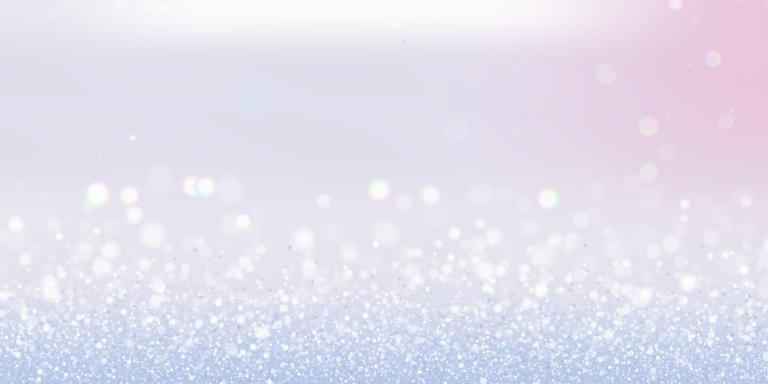
Give the GLSL for this background, as a Shadertoy shader.

```glsl
// Pastel glitter floor with soft bokeh under a lilac and pink haze.
#define BLUE vec3(0.71, 0.78, 0.91)
#define PALE vec3(0.895, 0.89, 0.935)
#define LILAC vec3(0.885, 0.872, 0.928)
#define PINK vec3(0.915, 0.775, 0.870)
#define SHADE vec3(0.60, 0.68, 0.85)
#define GLITTER_LAYERS 8
#define LARGEST_CELL 0.09
#define CELL_SHRINK 0.09
#define GLITTER_DENSITY 0.72
#define IRIDESCENCE 0.16

vec3 hash3(vec2 p) {
    vec3 q = fract(vec3(p.xyx) * vec3(0.1031, 0.1030, 0.0973));
    q += dot(q, q.yxz + 33.33);
    return fract((q.xxy + q.yzz) * q.zyx);
}

float bell(float x, float center, float width) {
    float d = (x - center) / width;
    return exp(-d * d);
}

// Lens disc: rgb is its rim-tinted light, a is its coverage.
vec4 disc(vec2 offset, float radius, float blur, float phase) {
    float d = length(offset);
    float soft = max(radius * blur, 0.7 / iResolution.y);
    float rim = smoothstep(0.45 * radius, radius, d);
    float angle = atan(offset.y, offset.x + 1e-5);
    vec3 hue = 0.5 + 0.5 * cos(angle + phase + vec3(0.0, 2.1, 4.2));
    vec3 light = mix(vec3(1.0), hue, IRIDESCENCE * rim);
    return vec4(light, 1.0 - smoothstep(radius - soft, radius + soft, d));
}

// Thin bright outline around a fainter filled disc.
float ringAlpha(float d, float radius) {
    float fill = 1.0 - smoothstep(radius * 0.9, radius * 1.1, d);
    return fill * 0.35 + 0.4 * bell(d, radius * 0.9, radius * 0.16);
}

// Jittered cells of discs, thinned around a horizontal band.
vec4 scatter(vec2 p, float cell, float center, float width, float density, float seed) {
    vec2 home = floor(p / cell);
    vec3 light = vec3(1.0);
    float alpha = 0.0;
    for (int j = -1; j <= 1; j++)
    for (int i = -1; i <= 1; i++) {
        vec2 id = home + vec2(i, j);
        vec3 place = hash3(id + seed * 17.3);
        vec3 look = hash3(id + seed * 31.7 + 71.0);
        vec2 spot = (id + place.xy) * cell;
        float present = step(place.z, density * bell(spot.y, center, width));
        float radius = cell * mix(0.20, 0.40, look.x);
        vec4 lens = disc(p - spot, radius, 0.28, look.z * 6.28);
        float a = lens.a * present * mix(0.14, 0.92, look.y * look.y * look.y);
        light = mix(light, lens.rgb, a);
        alpha = 1.0 - (1.0 - alpha) * (1.0 - a);
    }
    return vec4(light, alpha);
}

vec3 backdrop(vec2 p) {
    vec3 col = mix(BLUE, PALE, smoothstep(-0.02, 0.30, p.y));
    col = mix(col, LILAC, smoothstep(0.40, 0.60, p.y));
    // Pink haze from the upper right
    float haze = smoothstep(1.05, 2.1, p.x) * smoothstep(0.22, 0.80, p.y);
    col = mix(col, PINK, haze);
    // White glow along the top
    float span = mix(0.3, 1.0, smoothstep(0.05, 0.55, p.x));
    span *= 1.0 - smoothstep(1.25, 1.9, p.x);
    col = mix(col, vec3(0.995, 0.985, 0.99), 0.95 * span * smoothstep(0.83, 0.98, p.y));
    // Milky light over the horizon, and slow mottling
    float milk = bell(p.y, 0.43, 0.12) * (0.75 + 0.25 * sin(p.x * 5.0 + 1.0));
    col = mix(col, vec3(0.97), 0.18 * milk);
    return col + 0.004 * sin(p.x * 7.0 + 2.0 * sin(p.y * 9.0)) * sin(p.y * 13.0);
}

void mainImage(out vec4 fragColor, in vec2 fragCoord) {
    vec2 p = fragCoord / iResolution.y;
    vec3 col = backdrop(p);

    // Shadowed grains between the sparkles
    float grain = scatter(p, 0.013, 0.03, 0.16, 0.9, 40.0).a;
    col = mix(col, SHADE, 0.5 * grain);

    // Glitter shrinks and sharpens toward the front
    for (int i = 0; i < GLITTER_LAYERS; i++) {
        float t = float(i) / float(GLITTER_LAYERS - 1);
        float cell = LARGEST_CELL * pow(CELL_SHRINK, t);
        float center = mix(0.42, 0.03, pow(t, 0.8));
        vec4 glitter = scatter(p, cell, center, 0.11, GLITTER_DENSITY, float(i) + 1.0);
        col = mix(col, glitter.rgb, glitter.a);
    }

    // Sparse lights along the top edge
    vec4 upper = scatter(p, 0.045, 1.0, 0.05, 0.6, 23.0);
    col = mix(col, upper.rgb, 0.8 * upper.a);

    // Large horizon lights: x, y, radius
    vec3 lights[7] = vec3[7](
        vec3(0.255, 0.497, 0.036), vec3(0.340, 0.490, 0.028),
        vec3(0.500, 0.513, 0.030), vec3(0.535, 0.515, 0.029),
        vec3(0.635, 0.424, 0.024), vec3(0.990, 0.503, 0.032),
        vec3(1.425, 0.480, 0.030));
    for (int i = 0; i < 7; i++) {
        vec4 lens = disc(p - lights[i].xy, lights[i].z, 0.25, float(i) * 1.7);
        col = mix(col, lens.rgb, 0.8 * lens.a);
    }

    // Floating rings: x, y, radius, strength
    vec4 rings[7] = vec4[7](
        vec4(1.688, 0.672, 0.025, 0.85), vec4(1.690, 0.547, 0.025, 0.8),
        vec4(1.857, 0.847, 0.020, 0.85), vec4(1.580, 0.810, 0.027, 0.5),
        vec4(1.190, 0.658, 0.032, 0.35), vec4(1.890, 0.685, 0.020, 0.5),
        vec4(1.737, 0.604, 0.022, 0.4));
    for (int i = 0; i < 7; i++) {
        vec2 offset = p - rings[i].xy;
        vec3 light = disc(offset, rings[i].z, 0.2, float(i) * 2.3).rgb;
        col = mix(col, light, ringAlpha(length(offset), rings[i].z) * rings[i].w);
    }

    // Faint aqua lens spot
    float aqua = disc(p - vec2(0.66, 0.745), 0.048, 0.15, 0.0).a;
    col = mix(col, vec3(0.84, 0.90, 0.94), 0.55 * aqua);

    fragColor = vec4(clamp(col, 0.0, 1.0), 1.0);
}
```
